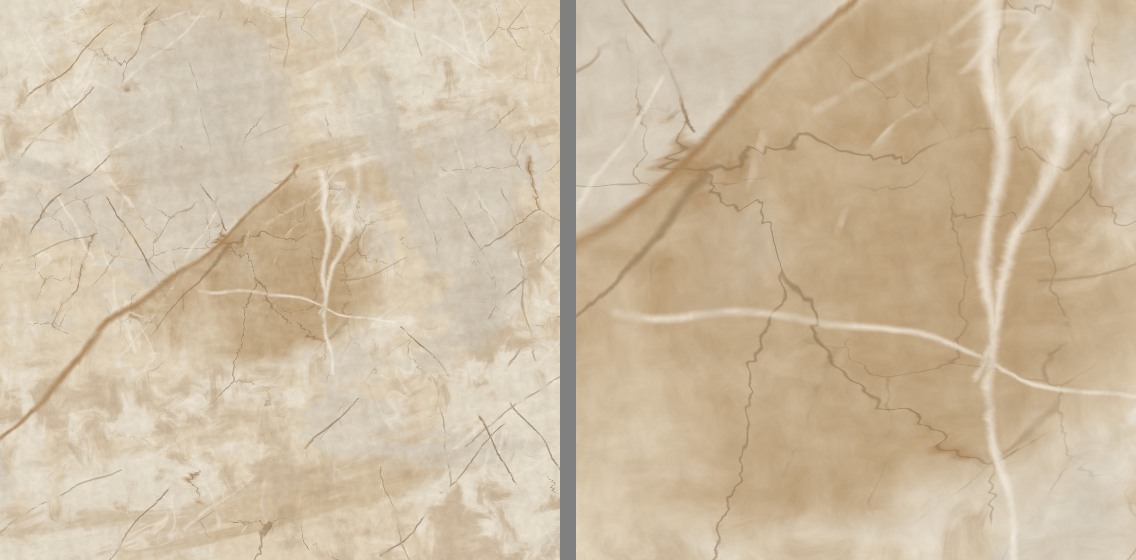
Left: the whole. Right: its middle third, enlarged.
Give the GLSL for this texture, as a WebGL 1 fragment shader.

```glsl
precision highp float;
// Polished beige marble: mottled cream stone, grey and brown plates, fine cracks and veins.
uniform vec2 u_resolution;

const vec3 CREAM = vec3(0.865, 0.805, 0.705);
const vec3 PALE = vec3(0.88, 0.84, 0.77);
const vec3 TAN = vec3(0.80, 0.725, 0.62);
const vec3 GREY = vec3(0.82, 0.78, 0.715);
const vec3 BROWN = vec3(0.73, 0.62, 0.475);
const vec3 RUST = vec3(0.64, 0.49, 0.32);
const vec3 CRACK = vec3(0.55, 0.44, 0.31);
const vec3 WHITE = vec3(0.93, 0.90, 0.85);

vec2 hash2(vec2 p) {
  vec2 k = vec2(dot(p, vec2(127.1, 311.7)), dot(p, vec2(269.5, 183.3)));
  return fract(sin(k) * 43758.55);
}

// Layered, rotated and folded sines, roughly -1 to 1.
float clouds(vec2 p, float seed) {
  float sum = 0.0;
  float amp = 0.7;
  vec2 q = p + seed;
  for (int i = 0; i < 6; i++) {
    q = mat2(0.8, 0.6, -0.6, 0.8) * q * 1.9 + seed;
    q += 0.55 * sin(q.yx * 1.2 + seed);
    sum += amp * sin(q.x) * sin(q.y);
    amp *= 0.64;
  }
  return sum;
}

// Gap between the two nearest cell points: zero along cell borders.
float seams(vec2 p) {
  vec2 id = floor(p);
  vec2 near = vec2(8.0);
  for (int y = -1; y <= 1; y++) {
    for (int x = -1; x <= 1; x++) {
      vec2 cell = id + vec2(float(x), float(y));
      float d = length(cell + hash2(cell) - p);
      near = d < near.x ? vec2(d, near.x) : vec2(near.x, min(near.y, d));
    }
  }
  return near.y - near.x;
}

vec2 wobble(vec2 p, float phase) {
  vec2 w = 0.009 * sin(p.yx * vec2(17.0, 21.0) + phase);
  return p + w + 0.003 * sin(p.yx * vec2(61.0, 53.0) + phase * 2.3);
}

// Soft-edged line that thins out from a to b.
float stroke(vec2 p, vec2 a, vec2 b, float width, float px) {
  vec2 d = b - a;
  float h = clamp(dot(p - a, d) / dot(d, d), 0.0, 1.0);
  return 1.0 - smoothstep(0.0, width * (1.0 - 0.7 * h) + px, length(p - a - d * h));
}

// Random veins in two directions: rising diagonals and steep cracks.
float scatteredVeins(vec2 p, float seed, float width, float px) {
  float ink = 0.0;
  for (int i = 0; i < 26; i++) {
    float n = float(i);
    vec2 start = hash2(vec2(n, seed));
    vec2 r = hash2(vec2(seed, n + 40.0));
    float angle = mix(0.65, 1.9, mod(n, 2.0)) + 0.6 * (r.x - 0.5);
    vec2 reach = vec2(cos(angle), sin(angle)) * mix(0.06, 0.2, r.y);
    float line = stroke(wobble(p, n * 1.7), start - reach, start + reach, width, px);
    ink = max(ink, line * (0.4 + 0.6 * r.x));
  }
  return ink;
}

float blob(vec2 p, vec2 center, vec2 radius) {
  return 1.0 - smoothstep(0.75, 1.1, length((p - center) / radius));
}

void main() {
  float px = 1.0 / min(u_resolution.x, u_resolution.y);
  vec2 p = gl_FragCoord.xy * px;
  float broad = clouds(p * 2.3, 1.3);
  float mottled = clouds(p * 6.0, 4.7);
  float fine = clouds(p * 24.0, 2.1);
  float grain = clouds(p * 80.0, 8.3);
  vec2 jagged = p + 0.0025 * vec2(fine, mottled);
  vec2 q = wobble(jagged, 0.4);
  vec2 ragged = q + 0.04 * vec2(mottled, broad) + 0.012 * fine;

  // Cloudy ground with slanted tan bands.
  float tone = broad + 0.55 * mottled + 0.35 * fine;
  vec3 color = mix(TAN, CREAM, smoothstep(-0.8, 0.1, tone));
  color = mix(color, PALE, smoothstep(0.0, 0.5, clouds(p * 2.9, 7.9) + 0.35 * fine));
  float band = clouds(vec2(p.x - p.y * 0.5, p.y * 2.4 - p.x * 0.5) * 2.2, 5.2);
  color = mix(color, BROWN, 0.45 * smoothstep(0.35, 0.9, band + 0.35 * fine));

  // Grey and brown plates on either side of the main fault.
  float side = dot(q - vec2(0.17, 0.385), vec2(0.65, -0.76));
  float grey = blob(ragged, vec2(0.36, 0.77), vec2(0.17, 0.24)) * (1.0 - smoothstep(-0.01, 0.003, side));
  grey = max(grey, smoothstep(0.3, 0.65, clouds(p * 2.6, 9.4) + 0.3 * mottled));
  color = mix(color, GREY + 0.025 * mottled, 0.85 * grey);
  float plate = blob(ragged, vec2(0.47, 0.53), vec2(0.23, 0.18)) * smoothstep(-0.003, 0.006, side);
  color = mix(color, BROWN, plate * clamp(0.75 + 0.35 * mottled + 0.25 * fine, 0.0, 1.0));

  // Broken crack nets, coarse and fine, with rusty fillings.
  float broken = smoothstep(0.0, 0.5, clouds(p * 3.4, 3.6));
  vec2 bent = wobble(jagged, 2.6);
  float coarse = seams(bent * 5.0 + 0.12 * mottled);
  float small = seams(bent * 13.0 + 0.2 * mottled);
  float rust = (1.0 - smoothstep(0.0, 0.1, coarse)) * smoothstep(0.2, 0.7, mottled + 0.4 * fine);
  color = mix(color, RUST, 0.6 * broken * rust);
  color = mix(color, CRACK, 0.55 * broken * (1.0 - smoothstep(0.0, 0.012 + 5.0 * px, coarse)));
  float hair = (1.0 - smoothstep(0.0, 0.02 + 13.0 * px, small)) * smoothstep(-0.1, 0.6, mottled);
  color = mix(color, mix(WHITE, CRACK, smoothstep(-0.2, 0.2, broad)), 0.35 * hair);

  // White crystals, scattered hairlines and long white veins.
  float gaps = smoothstep(-0.5, 0.4, mottled + 0.6 * fine);
  float wisp = 1.0 - smoothstep(0.0, 0.1, abs(clouds(p * 3.1, 6.3)));
  color = mix(color, WHITE, 0.5 * wisp * smoothstep(0.0, 0.6, mottled + 0.3 * fine));
  color = mix(color, WHITE, 0.6 * gaps * scatteredVeins(jagged, 11.0, 0.004, px));
  color = mix(color, CRACK, 0.75 * gaps * scatteredVeins(jagged, 23.0, 0.0014, px));
  float white = stroke(q, vec2(0.57, 0.69), vec2(0.595, 0.34), 0.010, px);
  white = max(white, stroke(q, vec2(0.64, 0.73), vec2(0.58, 0.44), 0.011, px));
  white = max(white, stroke(q, vec2(0.36, 0.49), vec2(0.72, 0.43), 0.004, px));
  white = max(white, stroke(q, vec2(0.62, 1.01), vec2(0.89, 0.86), 0.005, px));
  color = mix(color, WHITE, white * (0.35 + 0.4 * gaps));

  // Main brown fault, then grain.
  float fault = stroke(q, vec2(0.17, 0.385), vec2(-0.03, 0.20), 0.011, px);
  fault = max(fault, stroke(q, vec2(0.17, 0.385), vec2(0.53, 0.695), 0.010, px));
  color = mix(color, RUST, fault * (0.75 + 0.2 * fine));
  color += (0.022 * fine + 0.020 * grain) * vec3(0.85, 1.0, 1.15);
  gl_FragColor = vec4(clamp(color, 0.0, 1.0), 1.0);
}
```
